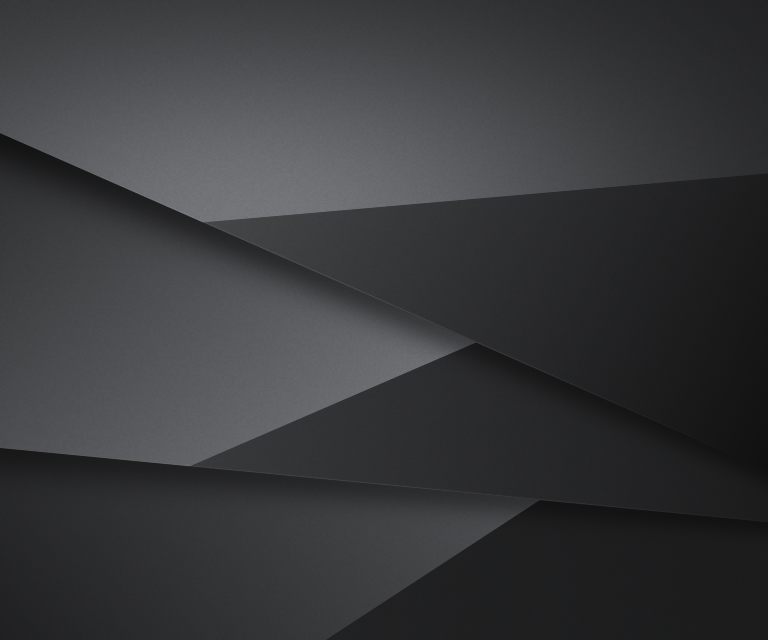
A WebGL 2 fragment shader for this background:

```glsl
#version 300 es
precision highp float;

uniform vec2 u_resolution;
out vec4 fragColor;

// Signed distance to the line a-b, positive on its upper side
float lineDistance(vec2 p, vec2 a, vec2 b) {
    vec2 along = normalize(b - a);
    return dot(p - a, vec2(-along.y, along.x));
}

float cover(float d, float pixel) {
    return smoothstep(-0.6 * pixel, 0.6 * pixel, d);
}

float ramp(vec2 p, float base, vec2 slope) {
    return base + dot(p, slope);
}

float glow(vec2 p, vec2 center, vec2 radius) {
    vec2 q = (p - center) / radius;
    return exp(-dot(q, q));
}

// Light left below an edge that casts a soft shadow
float shadow(float d, float width, float strength) {
    float q = min(d, 0.0) / width;
    return 1.0 - strength * exp(-q * q);
}

// Thin catch light just above an edge
float rim(float d, float width) {
    float q = (d - width) / width;
    return exp(-q * q);
}

float hash(vec2 cell) {
    vec3 q = fract(cell.xyx * 0.1031);
    q += dot(q, q.yzx + 33.33);
    return fract((q.x + q.y) * q.z);
}

void main() {
    const float aspect = 1.2;
    vec2 p = gl_FragCoord.xy / u_resolution * vec2(aspect, 1.0);
    float pixel = 1.0 / u_resolution.y;

    // Edges of the overlapping sheets
    float diagonal = lineDistance(p, vec2(0.0, 0.792), vec2(1.2, 0.264));
    float horizon = lineDistance(p, vec2(0.322, 0.653), vec2(1.2, 0.729));
    float fold = lineDistance(p, vec2(0.3, 0.273), vec2(0.742, 0.464));
    float base = lineDistance(p, vec2(0.0, 0.300), vec2(1.2, 0.184));
    float corner = lineDistance(p, vec2(0.509, 0.0), vec2(0.844, 0.219));

    // Brightness of each sheet
    float sky = ramp(p, 0.17, vec2(-0.04, 0.0))
              + 0.31 * glow(p, vec2(0.42, 0.65), vec2(0.6, 0.3));
    float wing = ramp(p, 0.277, vec2(-0.2, 0.1));
    float leftSheet = ramp(p, 0.39, vec2(0.25, -0.27));
    float wedge = ramp(p, 0.265, vec2(-0.13, 0.0));
    float floorLeft = ramp(p, 0.125, vec2(0.19, 0.15));
    float floorRight = ramp(p, 0.15, vec2(-0.035, 0.0));

    // Stack the sheets with shadows under the two long edges
    float upper = mix(wing, sky, cover(horizon, pixel));
    float middle = mix(wedge, leftSheet, cover(fold, pixel));
    middle *= shadow(diagonal, mix(0.05, 0.022, p.x / aspect), mix(0.6, 0.35, p.x / aspect));
    float lower = mix(floorRight, floorLeft, cover(corner, pixel));
    lower *= shadow(base, mix(0.045, 0.022, p.x / aspect), mix(0.45, 0.35, p.x / aspect));

    // Rims catch light along the middle of the edges
    upper += 0.07 * rim(diagonal, 0.001) * glow(p, vec2(0.6, 0.5), vec2(0.4));
    middle += 0.06 * rim(base, 0.001) * glow(p, vec2(0.65, 0.25), vec2(0.4));

    float value = mix(middle, upper, cover(diagonal, pixel));
    value = mix(lower, value, cover(base, pixel));

    // Fine grain and a cool grey tint
    float grain = hash(floor(p * 426.0)) - 0.5;
    value *= 1.0 + 0.04 * grain;
    vec3 coolGrey = vec3(0.985, 0.995, 1.03);
    fragColor = vec4(value * coolGrey, 1.0);
}
```
